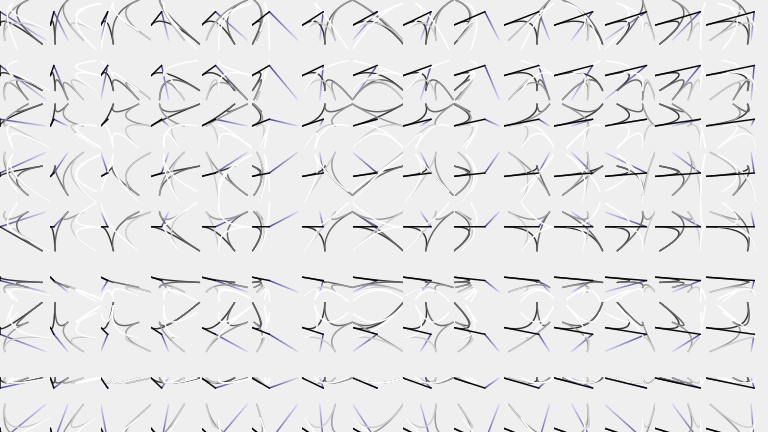
Reproduce this pattern procedurally as a Shadertoy shader.

```glsl
const float COLUMNS = 15.24;
const int CURVES = 6;
const int STEPS = 22;

// Distance to a segment in x, position along it in y
vec2 segment(vec2 p, vec2 a, vec2 b) {
    vec2 pa = p - a, ba = b - a;
    float t = clamp(dot(pa, ba) / max(dot(ba, ba), 1e-6), 0.0, 1.0);
    return vec2(length(pa - ba * t), t);
}

vec2 bezier(vec2 a, vec2 b, vec2 c, float t) {
    return mix(mix(a, b, t), mix(b, c, t), t);
}

float curveDistance(vec2 p, vec2 a, vec2 b, vec2 c) {
    float d = 1e3;
    vec2 previous = a;
    for (int i = 1; i <= STEPS; i++) {
        vec2 next = bezier(a, b, c, float(i) / float(STEPS));
        d = min(d, segment(p, previous, next).x);
        previous = next;
    }
    return d;
}

// Harmonic of the column angle across and of the row angle upward
vec2 anchor(vec2 angle, float harmonic) {
    return 0.5 * vec2(-cos(harmonic * angle.x), sin(harmonic * angle.y));
}

float stroke(float d, float pixel) {
    return clamp((0.0145 - d) / pixel + 0.5, 0.0, 1.0);
}

void mainImage(out vec4 fragColor, in vec2 fragCoord) {
    // Square cells counted from the upper left
    vec2 grid = vec2(fragCoord.x, iResolution.y - fragCoord.y) / iResolution.x * COLUMNS;
    vec2 cell = floor(grid);
    vec2 p = (fract(grid) - 0.5) * vec2(1.0, -1.0);
    float pixel = COLUMNS / iResolution.x;

    vec3 color = vec3(0.937);
    if (cell.x < 15.0) {
        vec2 angle = radians(228.0 + 96.0 * cell);
        vec2 start = vec2(-0.5, 0.0);
        vec2 pivot = vec2(cell.x / 14.5 - 0.5, (4.0 - cell.y) / 15.0);

        // Blue ray fading away from the pivot
        vec2 tip = anchor(angle, 3.0) * vec2(-1.0, 1.0);
        vec2 ray = segment(p, pivot, tip);
        vec3 blue = mix(vec3(0.27, 0.25, 0.58), vec3(0.84, 0.84, 0.96), ray.y);
        color = mix(color, blue, stroke(ray.x, pixel));

        // Chain of curves bent toward the pivot, from dark to white
        vec2 from = start;
        for (int i = 1; i <= CURVES; i++) {
            vec2 to = anchor(angle, float(i));
            float shade = min(0.2 * float(i), 1.0);
            float d = curveDistance(p, from, pivot, to);
            color = mix(color, vec3(shade), stroke(d, pixel));
            from = to;
        }

        // Black hand from the left edge to the pivot
        color = mix(color, vec3(0.02), stroke(segment(p, start, pivot).x, pixel));
    }
    fragColor = vec4(color, 1.0);
}
```
